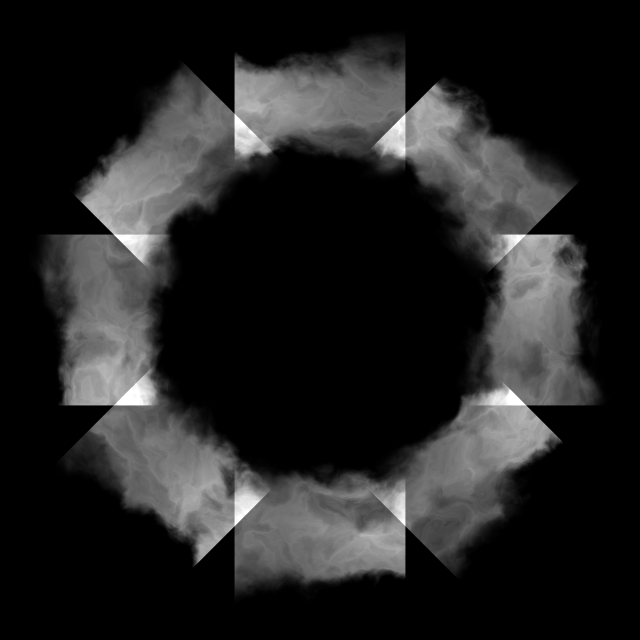
Write a three.js fragment shader that draws this background.

```glsl
// Eight square panels of grey smoke stand in a ring on black.
// Each panel holds a straight plume of warped fractal noise, narrow and bright
// at one end, wide and dim at the other; overlapping panels add their light.

#define PANELS 8
#define RING_RADIUS 0.3333
#define PANEL_HALF 0.1335
#define EDGE_BLUR 0.008
#define NARROW_WIDTH 0.46
#define WIDE_WIDTH 0.60
#define BRIGHT_TONE 0.56
#define DIM_TONE 0.36
#define FRAYING 0.62
#define WISP_SCALE 2.4

varying vec2 vUv;

float hash(vec2 p) {
  return fract(sin(dot(p, vec2(127.1, 311.7))) * 43758.55);
}

float valueNoise(vec2 p) {
  vec2 cell = floor(p);
  vec2 f = fract(p);
  f = f * f * (3.0 - 2.0 * f);
  float low = mix(hash(cell), hash(cell + vec2(1.0, 0.0)), f.x);
  float high = mix(hash(cell + vec2(0.0, 1.0)), hash(cell + vec2(1.0, 1.0)), f.x);
  return mix(low, high, f.y);
}

// Returns soft clouds in x and thin bright ridges in y
vec2 fractalNoise(vec2 p) {
  vec2 sum = vec2(0.0);
  float weight = 0.5;
  for (int octave = 0; octave < 5; octave++) {
    float n = valueNoise(p);
    float ridge = 1.0 - abs(2.0 * n - 1.0);
    sum += weight * vec2(n, ridge * ridge);
    p = mat2(1.6, 1.2, -1.2, 1.6) * p + 7.3;
    weight *= 0.5;
  }
  return sum / 0.97;
}

// Light of one plume; p spans -1 to 1 along and across the panel
float plume(vec2 p, float seed) {
  vec2 q = p * vec2(0.85, 1.1) * WISP_SCALE + seed * vec2(17.3, 9.1);
  vec2 warp = vec2(fractalNoise(q + 3.7).x, fractalNoise(q + 21.4).x) - 0.5;
  vec2 wisps = fractalNoise(q + 1.5 * warp);
  float fray = fractalNoise(q * 1.25 + 0.8 * warp + 41.0).x - 0.5;

  // Widen and soften the outline toward the dim end
  float age = smoothstep(-1.0, 1.0, p.x);
  float width = mix(NARROW_WIDTH, WIDE_WIDTH, age);
  float softness = mix(0.12, 0.27, age);
  float offset = abs(p.y) + FRAYING * fray;
  float body = 1.0 - smoothstep(width - softness, width + softness, offset);

  // Shade with broad clouds, fine filaments and a brighter core
  float tone = mix(BRIGHT_TONE, DIM_TONE, smoothstep(-1.0, 0.5, p.x));
  float shade = 1.0 + 0.75 * (wisps.x - 0.5) + 0.55 * (wisps.y - 0.45);
  float core = 0.9 + 0.2 * exp(-7.0 * p.y * p.y);
  float limit = 1.0 - smoothstep(0.65, 1.0, abs(p.y));
  return tone * shade * core * body * limit;
}

void main() {
  vec2 fromCentre = vUv - 0.5;
  float light = 0.0;

  // Place the panels clockwise from the top
  for (int i = 0; i < PANELS; i++) {
    float index = float(i);
    float angle = 6.28319 * index / float(PANELS);
    vec2 outward = vec2(sin(angle), cos(angle));
    vec2 along = vec2(outward.y, -outward.x);
    vec2 local = vec2(dot(fromCentre, along), dot(fromCentre, outward) - RING_RADIUS);
    local /= PANEL_HALF;

    float reach = max(abs(local.x), abs(local.y));
    if (reach < 1.0 + EDGE_BLUR) {
      float panel = 1.0 - smoothstep(1.0 - EDGE_BLUR, 1.0 + EDGE_BLUR, reach);
      light += panel * plume(local, index + 1.0);
    }
  }

  gl_FragColor = vec4(vec3(min(light, 1.0)), 1.0);
}
```
